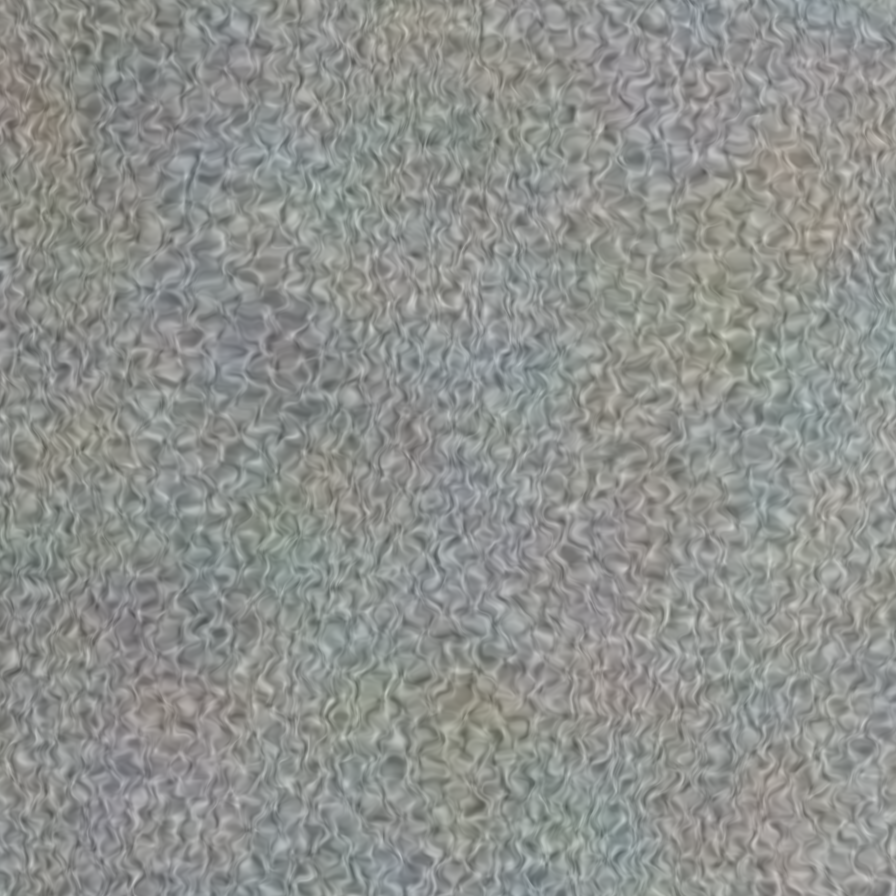
A WebGL 1 fragment shader for this texture:

```glsl
precision highp float;

// Fine grey felt: short, mostly upright curled fibres over faint colour clouds.
// Stretched gradient noise is bent by smaller warps to make the fibres, and
// broad noise adds the uneven light and the cool, warm and green stains.

uniform vec2 u_resolution;

// Colours and tints
const vec3 FELT_GREY = vec3(0.560, 0.570, 0.556);
const vec3 WARM_TINT = vec3(0.040, 0.004, -0.042);
const vec3 GREEN_TINT = vec3(-0.018, 0.018, -0.006);

// Fibre sizes, in cells across the canvas
const vec2 COARSE_FIBRE = vec2(96.0, 56.0);
const vec2 MEDIUM_FIBRE = vec2(124.0, 78.0);
const vec2 FINE_FIBRE = vec2(185.0, 135.0);
const vec2 CURL_SIZE = vec2(58.0, 40.0);

// Bending of the fibres
const float LEAN_SCALE = 3.5;
const float LEAN_AMOUNT = 0.06;
const float WARP_SCALE = 44.0;
const vec2 WARP_AMOUNT = vec2(0.014, 0.008);

// Contrast and light
const float GRAIN_CONTRAST = 0.195;
const float CURL_CONTRAST = 0.055;
const float SIDE_LIGHT = 0.055;
const float CLOUD_LIGHT = 0.045;

vec2 hash22(vec2 cell) {
    vec3 p = fract(cell.xyx * vec3(0.1031, 0.1030, 0.0973));
    p += dot(p, p.yzx + 33.33);
    return fract((p.xx + p.yz) * p.zy);
}

// Dot product of a random unit direction with the offset from a lattice corner
float cornerSlope(vec2 cell, vec2 offset) {
    vec2 direction = hash22(cell) - 0.5;
    return dot(direction / max(length(direction), 0.001), offset);
}

float gradientNoise(vec2 p) {
    vec2 cell = floor(p);
    vec2 f = fract(p);
    vec2 blend = f * f * f * (f * (f * 6.0 - 15.0) + 10.0);
    vec2 right = vec2(1.0, 0.0);
    vec2 up = vec2(0.0, 1.0);
    float low = mix(cornerSlope(cell, f),
                    cornerSlope(cell + right, f - right), blend.x);
    float high = mix(cornerSlope(cell + up, f - up),
                     cornerSlope(cell + 1.0, f - 1.0), blend.x);
    return mix(low, high, blend.y);
}

// Leans whole regions to one side, then kinks single fibres
vec2 bendFibres(vec2 p) {
    float lean = gradientNoise(p * LEAN_SCALE + 7.3);
    vec2 kink = vec2(gradientNoise(p * WARP_SCALE + 31.7),
                     gradientNoise(p * WARP_SCALE + 83.2));
    return p + vec2(lean * LEAN_AMOUNT, 0.0) + kink * WARP_AMOUNT;
}

float fibreGrain(vec2 p) {
    return gradientNoise(p * COARSE_FIBRE + 11.4)
         + 0.8 * gradientNoise(p * MEDIUM_FIBRE + 57.8)
         + 0.4 * gradientNoise(p * FINE_FIBRE + 101.1);
}

// Thin light strands along the zero lines of a noise field
float curledStrands(vec2 p) {
    float field = gradientNoise(p * CURL_SIZE + 143.6);
    return 1.0 - smoothstep(0.0, 0.25, abs(field));
}

// Broad clouds with a smaller, softer second layer
float clouds(vec2 p, float seed) {
    return gradientNoise(p * 4.0 + seed)
         + 0.6 * gradientNoise(p * 13.0 + seed * 1.7);
}

void main() {
    vec2 p = gl_FragCoord.xy / min(u_resolution.x, u_resolution.y);
    float across = gl_FragCoord.x / u_resolution.x;
    vec2 bent = bendFibres(p);

    // Light: fibres, strands, and a slow brightening to the right
    float light = GRAIN_CONTRAST * fibreGrain(bent);
    light += CURL_CONTRAST * (curledStrands(bent) - 0.4);
    light += SIDE_LIGHT * (across - 0.5);
    light += CLOUD_LIGHT * gradientNoise(p * 5.0 + 19.9);

    // Stains: warm against cool, green against violet
    vec3 stain = WARM_TINT * (clouds(p, 23.4) + 0.12 * (across - 0.5));
    stain += GREEN_TINT * clouds(p, 67.9);

    gl_FragColor = vec4(clamp(FELT_GREY + light + stain, 0.0, 1.0), 1.0);
}
```
